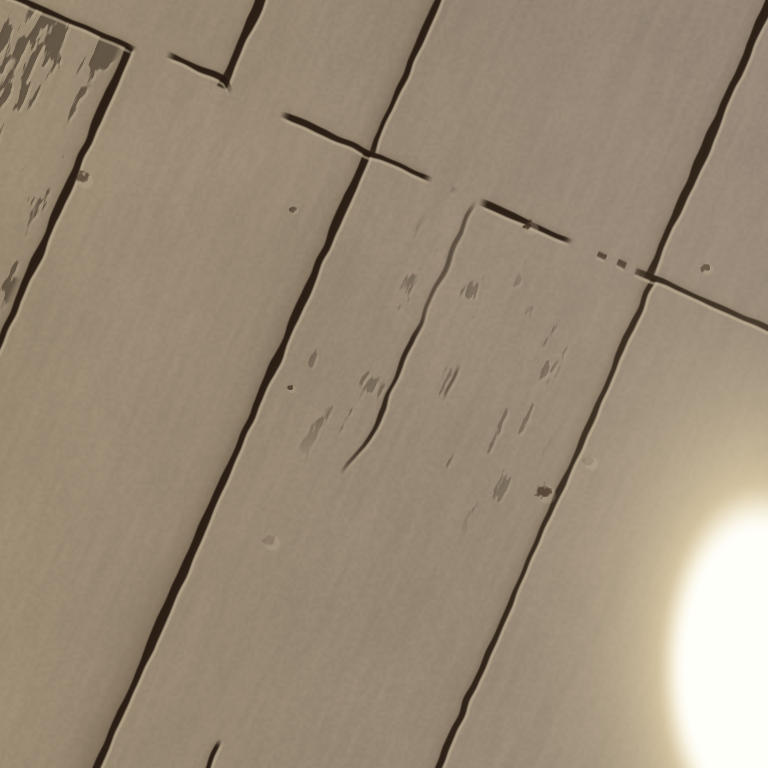
Write a WebGL 1 fragment shader that draws this texture.

```glsl
precision highp float;
uniform vec2 u_resolution;

const vec3 PAINT = vec3(0.59, 0.53, 0.455);
const vec3 SHADE = vec3(0.38, 0.32, 0.25);
const vec3 GAP = vec3(0.14, 0.095, 0.06);
const vec3 EDGE = vec3(0.73, 0.67, 0.57);
const vec3 CREAM = vec3(0.96, 0.89, 0.71);
const vec3 GLARE = vec3(1.0, 1.0, 0.98);

float hash(vec2 p) {
  p = fract(p * vec2(0.1031, 0.1137));
  p += dot(p, p.yx + 33.33);
  return fract((p.x + p.y) * p.x * 7.31);
}

float noise(vec2 p) {
  vec2 i = floor(p);
  vec2 f = fract(p);
  f = f * f * (3.0 - 2.0 * f);
  return mix(mix(hash(i), hash(i + vec2(1, 0)), f.x),
             mix(hash(i + vec2(0, 1)), hash(i + vec2(1, 1)), f.x), f.y);
}

float fbm(vec2 p) {
  float sum = 0.0;
  float amp = 0.5;
  for (int i = 0; i < 4; i++) {
    sum += amp * noise(p + 71.0);
    p = p * 2.03 + 17.0;
    amp *= 0.5;
  }
  return sum / 0.9375;
}

// Soft interval from lo to hi
float span(float x, float lo, float hi, float soft) {
  return smoothstep(lo - soft, lo + soft, x) * (1.0 - smoothstep(hi - soft, hi + soft, x));
}

// Groove: shadow before it, dark core, lit lip after it
vec3 groove(vec3 col, float x, float along, float width, float shadow, float mask) {
  x += (noise(vec2(along * 45.0 + 90.0, width * 900.0)) - 0.5) * 0.003;
  float w = width * (0.32 + 0.36 * noise(vec2(along * 30.0 + 50.0, 7.0)));
  float core = 1.0 - smoothstep(w - 0.001, w + 0.0022, abs(x));
  float soft = exp(-abs(x) / shadow) * (1.0 - smoothstep(-0.001, 0.003, x));
  float lip = span(x, w + 0.0015, w + 0.005, 0.0015);
  col = mix(col, SHADE, 0.65 * soft * mask);
  col = mix(col, EDGE, 0.6 * lip * mask);
  return mix(col, GAP, 0.93 * core * mask);
}

// Flaked paint, stretched along the boards and lit from one side
vec3 flakes(vec3 col, vec2 p, vec2 scale, float level, float mask) {
  float n = fbm(p * scale);
  float lit = fbm((p - vec2(0.004, -0.002)) * scale);
  col = mix(col, EDGE, 0.5 * smoothstep(level, level + 0.08, lit) * mask);
  return mix(col, SHADE * 0.8, smoothstep(level, level + 0.07, n) * mask);
}

vec3 pit(vec3 col, vec2 p, vec2 center, float radius, float depth) {
  vec2 d = p - center;
  float r = length(d) + (noise(p * 220.0 + 200.0) - 0.5) * radius;
  float lip = 1.0 - smoothstep(radius, radius * 1.5, length(d - radius * vec2(0.6, -0.5)));
  col = mix(col, EDGE, 0.3 * lip);
  return mix(col, GAP * 1.5, depth * (1.0 - smoothstep(radius * 0.6, radius * 1.1, r)));
}

void main() {
  vec2 uv = gl_FragCoord.xy / u_resolution;
  vec2 d = uv - vec2(0.479, 0.802);
  // Board frame: x across the boards, y along them, joint at y = 0
  vec2 p = vec2(dot(d, vec2(0.915, -0.403)), dot(d, vec2(0.403, 0.915)));
  float lower = 1.0 - smoothstep(-0.002, 0.003, p.y);
  float upper = 1.0 - lower;

  // Painted surface
  vec3 col = PAINT + vec3(0.015, 0.012, -0.006) * (1.0 - 2.0 * uv.x);
  col *= 0.965 + 0.07 * fbm(uv * 5.0);
  col *= 0.97 + 0.06 * fbm(p * vec2(120.0, 14.0));
  col *= 0.98 + 0.04 * noise(uv * 240.0);

  // Wear: heavy on the left board, sparse on the middle one
  float worn = lower * (1.0 - smoothstep(-0.355, -0.345, p.x));
  col = flakes(col, p, vec2(75.0, 17.0), 0.63 - 0.12 * smoothstep(-0.09, -0.01, p.y), 0.75 * worn);
  float middle = span(p.x, 0.02, 0.36, 0.02) * span(p.y, -0.38, -0.07, 0.05);
  col = flakes(col, p, vec2(70.0, 18.0), 0.71, 0.45 * middle);

  // Long seams below and above the joint
  float low = smoothstep(-0.25, -0.9, p.y);
  col = groove(col, p.x + 0.339, p.y, 0.0085, 0.008, lower);
  col = groove(col, p.x, p.y, 0.0085, 0.010 + 0.010 * low, lower);
  col = groove(col, p.x - 0.406, p.y, 0.0055, 0.008, lower);
  col = groove(col, p.x + 0.208, p.y, 0.0115, 0.006, upper);
  col = groove(col, p.x - 0.004, p.y, 0.0060, 0.010, upper);
  col = groove(col, p.x - 0.400, p.y, 0.0090, 0.007, upper);

  // Joint, partly filled with paint
  float filled = span(p.x, -0.335, -0.285, 0.008) + span(p.x, -0.200, -0.118, 0.008)
               + span(p.x, 0.085, 0.165, 0.008) + span(p.x, 0.285, 0.390, 0.008);
  float specks = smoothstep(0.60, 0.72, noise(vec2(p.x * 75.0 + 80.0, 3.0))) * step(0.0, p.x);
  float open = mix(1.0, 0.6 * specks, clamp(filled, 0.0, 1.0));
  col = groove(col, -p.y + 0.012 * span(p.x, -0.30, -0.20, 0.01), p.x, 0.0060, 0.004, open);

  // Cracks along the grain
  float bend = 0.153 - 0.016 * smoothstep(-0.34, -0.40, p.y);
  float wander = (noise(vec2(p.y * 40.0 + 60.0, 11.0)) - 0.5) * 0.006;
  float crack = span(p.y, -0.39, -0.01, 0.012) * (0.5 + 0.4 * span(p.y, -0.36, -0.18, 0.03));
  col = groove(col, p.x - bend + wander, p.y, 0.0042, 0.003, crack);
  col = groove(col, p.x - 0.132, p.y, 0.0050, 0.004, 1.0 - smoothstep(-0.79, -0.775, p.y));
  col = groove(col, p.x - 0.220, p.y, 0.0025, 0.003, 0.4 * span(p.y, -0.25, -0.21, 0.008));

  // Nail holes and small dents
  col = pit(col, uv, vec2(0.107, 0.768), 0.008, 0.6);
  col = pit(col, uv, vec2(0.707, 0.360), 0.009, 0.75);
  col = pit(col, uv, vec2(0.688, 0.706), 0.007, 0.8);
  col = pit(col, uv, vec2(0.378, 0.495), 0.004, 0.7);
  col = pit(col, uv, vec2(0.381, 0.728), 0.004, 0.6);
  col = pit(col, uv, vec2(0.918, 0.652), 0.006, 0.6);
  col = pit(col, uv, vec2(0.350, 0.297), 0.008, 0.2);
  col = pit(col, uv, vec2(0.766, 0.400), 0.007, 0.15);

  // Reflected light
  float e = length((uv - vec2(0.99, 0.13)) / vec2(0.105, 0.19));
  float halo = exp(-1.35 * max(e - 1.0, 0.0));
  col = mix(col, CREAM, 0.9 * halo);
  col = mix(col, GLARE, 1.0 - smoothstep(0.9, 1.3, e));
  gl_FragColor = vec4(clamp(col, 0.0, 1.0), 1.0);
}
```
